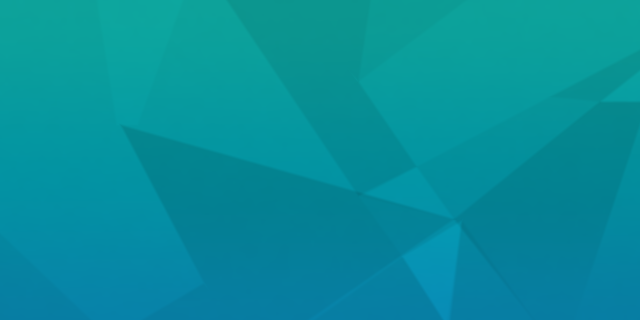
A Shadertoy shader for this background:

```glsl
#define EDGE_SOFTNESS 0.006
#define DEEP_SHADE 0.11
#define BAND_SHADE 0.075
#define FAINT_SHADE 0.035
#define GLINT 0.025
#define SHARD_GLOW 0.08
#define GRAIN 0.006

const vec3 TEAL = vec3(0.05, 0.635, 0.605);
const vec3 CYAN = vec3(0.01, 0.580, 0.635);
const vec3 BLUE = vec3(0.03, 0.505, 0.665);

// Signed distance to the line a-b, negative on its right side
float edge(vec2 p, vec2 a, vec2 b) {
    vec2 d = normalize(b - a);
    return dot(p - a, vec2(-d.y, d.x));
}

// Convex facets with clockwise corners
float triangle(vec2 p, vec2 a, vec2 b, vec2 c) {
    return max(edge(p, a, b), max(edge(p, b, c), edge(p, c, a)));
}

float quad(vec2 p, vec2 a, vec2 b, vec2 c, vec2 d) {
    return max(max(edge(p, a, b), edge(p, b, c)),
               max(edge(p, c, d), edge(p, d, a)));
}

float cover(float dist) {
    return 1.0 - smoothstep(-EDGE_SOFTNESS, EDGE_SOFTNESS, dist);
}

float hash(vec2 p) {
    return fract(sin(dot(p, vec2(127.1, 311.7))) * 43758.5);
}

float noise(vec2 p) {
    vec2 i = floor(p), f = fract(p);
    f = f * f * (3.0 - 2.0 * f);
    return mix(mix(hash(i), hash(i + vec2(1, 0)), f.x),
               mix(hash(i + vec2(0, 1)), hash(i + vec2(1, 1)), f.x), f.y);
}

void mainImage(out vec4 fragColor, in vec2 fragCoord) {
    // Canvas spans 2 x 1 units
    vec2 p = fragCoord / iResolution.xy * vec2(2.0, 1.0);

    // Vertical backdrop gradient
    vec3 color = mix(BLUE, CYAN, smoothstep(-0.1, 0.55, p.y));
    color = mix(color, TEAL, smoothstep(0.4, 1.0, p.y));

    // Corners shared by several facets
    vec2 hub = vec2(1.419, 0.315);
    vec2 notch = vec2(1.302, 0.479);
    vec2 bend = vec2(1.120, 0.745);
    vec2 shardLeft = vec2(1.258, 0.198);
    vec2 shardTop = vec2(1.443, 0.310);
    vec2 rightTip = vec2(1.875, 0.682);

    // Deep facets, fading toward the bottom
    float leftDeep = min(
        quad(p, vec2(0.378, 0.609), hub, vec2(0.877, -0.06), vec2(0.73, -0.06)),
        triangle(p, vec2(0.638, 0.115), vec2(0.8, -0.06), vec2(0.341, -0.06)));
    float rightDeep = quad(p, hub, rightTip, vec2(2.024, 0.682), vec2(1.758, -0.116));
    float depth = DEEP_SHADE * mix(0.4, 1.0, smoothstep(0.0, 0.4, p.y));
    float light = 1.0 - depth * (cover(leftDeep) + cover(rightDeep));

    // Diagonal band from the top edge
    float band = min(
        quad(p, vec2(0.668, 1.06), vec2(0.904, 1.06), notch, vec2(1.12, 0.388)),
        triangle(p, vec2(0.8, 1.06), vec2(1.167, 1.06), bend));
    light -= BAND_SHADE * cover(band);

    // Faintly shaded facets
    float faint = cover(triangle(p, vec2(1.167, 1.06), vec2(1.538, 1.06), bend));
    faint += cover(quad(p, notch, vec2(2.08, 0.886), vec2(2.08, 0.843), hub));
    faint += cover(quad(p, vec2(1.72, 0.698), vec2(2.08, 0.886),
                        vec2(2.08, 0.843), rightTip));
    faint += cover(quad(p, vec2(2.024, 0.682), vec2(2.2, 0.682),
                        vec2(2.2, -0.06), vec2(1.777, -0.06)));
    faint += cover(triangle(p, shardTop, vec2(1.714, -0.06), vec2(1.39, -0.06)));
    faint += cover(triangle(p, shardLeft, vec2(1.424, -0.06), vec2(0.9, -0.06)));
    faint += cover(triangle(p, vec2(-0.1, 0.366), vec2(0.348, -0.06), vec2(-0.1, -0.06)));
    light -= FAINT_SHADE * faint;

    // Lighter facets
    float glint = cover(quad(p, vec2(0.293, 1.06), vec2(0.594, 1.06),
                             vec2(0.43, 0.609), vec2(0.365, 0.609)));
    glint += cover(triangle(p, rightTip, vec2(2.08, 0.843), vec2(2.08, 0.682)));
    glint += cover(triangle(p, notch, hub, vec2(1.14, 0.39)));
    glint += cover(triangle(p, vec2(1.12, 0.388), hub, shardLeft));
    light += GLINT * glint;
    light += SHARD_GLOW * cover(triangle(p, shardLeft, shardTop, vec2(1.403, -0.028)));

    // Soft mottled grain
    light += GRAIN * (noise(p * 45.0) + noise(p * 18.0) - 1.0);

    fragColor = vec4(color * light, 1.0);
}
```
